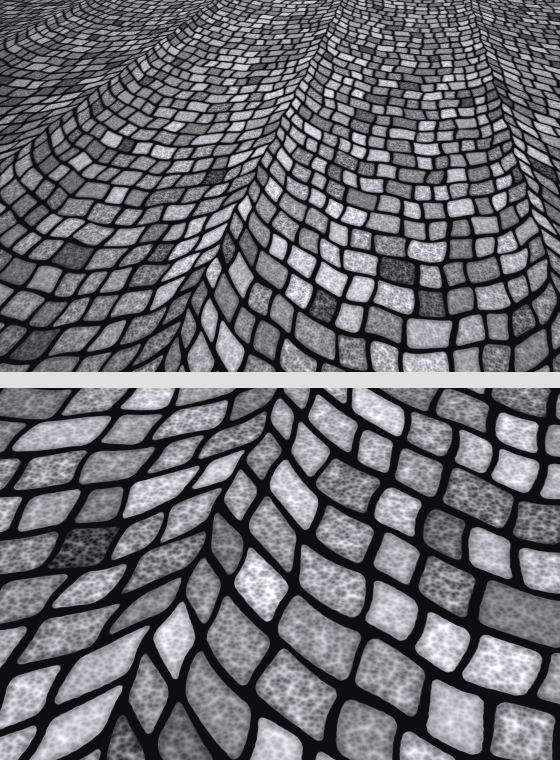
Top, the full canvas; bottom, a detail of the centre.
This texture is drawn by a Shadertoy shader. Its source:

```glsl
// Grey cobblestones laid in segmental arcs, receding in perspective.
// Pixels are projected to a ground plane, split into fan columns, arc rows and
// stones; each stone is a rounded box with its own tone and cellular grain.

const float PI = 3.14159265;
const float HORIZON = 1.43;      // height of the vanishing line, canvas heights
const float FOCAL = 1.33;        // distance scale of the ground
const float YAW = 0.28;          // turn of the paving against the view
const float STONE = 0.064;       // stone size on the ground
const float FAN_WIDTH = 12.0;    // all below in stones
const float FAN_START = 4.47;
const float ARC_RADIUS = 7.8;
const float ROW_PITCH = 1.08;
const float HALF_JOINT = 0.055;

const vec3 JOINT_COLOR = vec3(0.055, 0.055, 0.072);
const vec3 STONE_TINT = vec3(0.99, 0.99, 1.03);

float hash21(vec2 p) {
    vec3 q = fract(vec3(p.xyx) * 0.1031);
    q += dot(q, q.yzx + 33.33);
    return fract((q.x + q.y) * q.z);
}

vec2 hash22(vec2 p) {
    return vec2(hash21(p), hash21(p + 71.7));
}

// Distance to the nearest scattered point.
float cellular(vec2 p) {
    vec2 cell = floor(p), f = fract(p);
    float nearest = 2.0;
    for (int y = -1; y <= 1; y++)
        for (int x = -1; x <= 1; x++) {
            vec2 o = vec2(x, y);
            vec2 d = o + hash22(cell + o) - f;
            nearest = min(nearest, dot(d, d));
        }
    return sqrt(nearest);
}

float roundedBox(vec2 p, vec2 halfSize, float radius) {
    vec2 d = abs(p) - halfSize + radius;
    return length(max(d, 0.0)) + min(max(d.x, d.y), 0.0) - radius;
}

mat2 rotation(float a) {
    return mat2(cos(a), -sin(a), sin(a), cos(a));
}

// Canvas point to ground point, in stones.
vec2 project(vec2 p, float depth) {
    return rotation(-YAW) * vec2(p.x, FOCAL) / (depth * STONE);
}

// Small irregularities of the laying.
vec2 wobble(vec2 g) {
    return g + 0.07 * sin(g.yx * vec2(1.7, 2.1) + vec2(0.0, 1.3))
             + 0.035 * sin(g.yx * vec2(4.3, 3.7) + g.xy);
}

// Signed distance to the stone around g; also returns the stone's id.
float stoneDistance(vec2 g, out vec2 id) {
    float column = floor((g.x - FAN_START) / FAN_WIDTH);
    float t = g.x - FAN_START - (column + 0.5) * FAN_WIDTH;
    float slope = sqrt(max(1.0 - t * t / (ARC_RADIUS * ARC_RADIUS), 0.05));
    float row = (g.y - ARC_RADIUS * (1.0 - slope)) / ROW_PITCH + 0.5 * column;
    float rowId = floor(row);

    // Divide the arc into stones of uneven length, flush at both seams.
    float rowHash = hash21(vec2(rowId, column + 40.0));
    float count = 12.0 + floor(3.0 * rowHash);
    float halfAngle = asin(0.5 * FAN_WIDTH / ARC_RADIUS);
    float along = (asin(t / ARC_RADIUS) / halfAngle * 0.5 + 0.5) * count;
    float waves = 5.0 + floor(6.0 * fract(rowHash * 17.0));
    float phase = PI * waves * along / count;
    float stretch = 1.0 + 0.3 * cos(phase);
    along += 0.3 * count / (PI * waves) * sin(phase);
    id = vec2(floor(along) + column * 31.0, rowId) + 100.0;

    vec2 size = vec2(2.0 * ARC_RADIUS * halfAngle / (count * stretch), ROW_PITCH * slope);
    vec2 local = (fract(vec2(along, row)) - 0.5) * size;
    vec2 jitter = hash22(id + 9.0) - 0.5;
    local = rotation(0.15 * jitter.x) * (local + 0.04 * jitter.yx);
    vec2 halfSize = 0.5 * size - HALF_JOINT - 0.04 * hash22(id + 23.0);
    return roundedBox(local, halfSize, 0.13);
}

vec3 paving(vec2 p, float pixel) {
    float depth = HORIZON - p.y;
    vec2 ground = project(p, depth);
    float blur = pixel * 0.5 * (1.0 + FOCAL / depth) / (depth * STONE);
    vec2 id;
    float d = stoneDistance(wobble(ground), id);

    // Stone tone, mottled grain and worn edges.
    float tone = mix(0.43, 0.74, hash21(id));
    tone -= 0.15 * step(0.86, hash21(id + 5.0));
    float grain = 0.55 * cellular(ground * 5.0 + id) + 0.6 * cellular(ground * 12.0) - 0.54;
    float roughness = mix(0.3, 0.65, hash21(id + 13.0)) / (1.0 + 3.0 * blur);
    tone += grain * roughness;
    tone *= mix(0.78, 1.04, smoothstep(0.0, 0.16, -d));

    // Broad light, strongest right of the middle.
    vec2 offset = (p - vec2(0.14, 0.5)) * vec2(0.85, 0.7);
    float light = 1.14 - 0.55 * dot(offset, offset);
    float cover = 1.0 - smoothstep(-blur, blur, d + 0.025 * grain);
    return mix(JOINT_COLOR, STONE_TINT * tone * light, cover);
}

void mainImage(out vec4 fragColor, in vec2 fragCoord) {
    vec3 color = vec3(0.0);
    for (int i = 0; i < 4; i++) {
        vec2 shift = vec2(i % 2, i / 2) * 0.5 - 0.25;
        vec2 p = (fragCoord + shift - vec2(0.5 * iResolution.x, 0.0)) / iResolution.y;
        color += 0.25 * paving(p, 0.7 / iResolution.y);
    }
    fragColor = vec4(clamp(color, 0.0, 1.0), 1.0);
}
```
